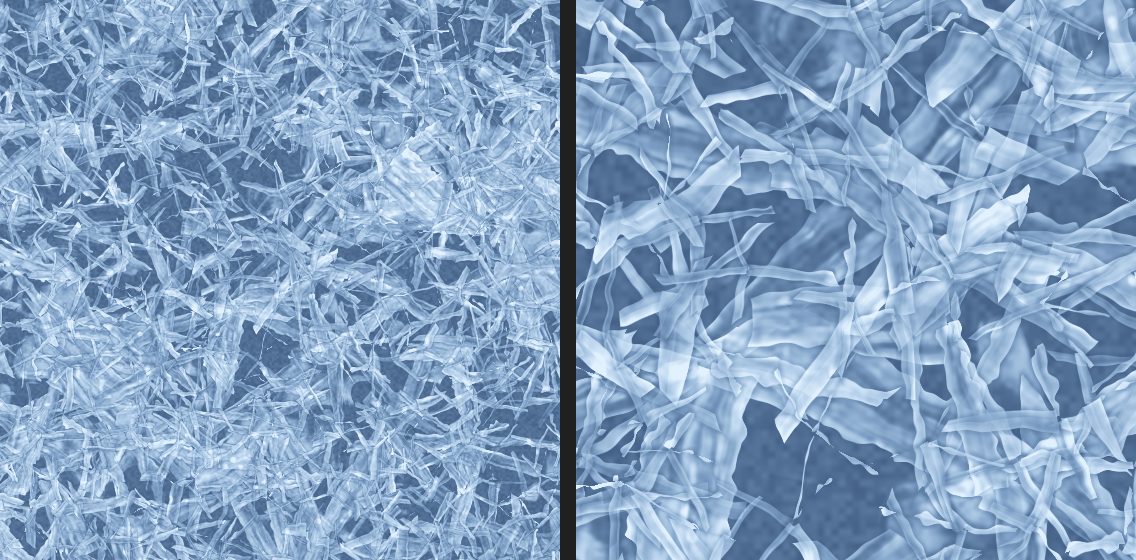
Left, the full canvas; right, a detail of the centre.
A WebGL 2 fragment shader for this texture:

```glsl
#version 300 es
precision highp float;
// Frozen pane: layered translucent ice needles radiating from scattered hubs over dark blue.

#define LAYERS 6            // sheets of needles, coarse to fine
#define BLADES 4            // needles per hub
#define COARSE_CELLS 3.0    // hubs across the canvas in the first sheet
#define LAYER_RATIO 1.38    // growth of hub density per sheet
#define FRAY 0.007          // depth of the feathered edges
#define SHADOW_WIDTH 0.004  // dark outline around needles
#define SHADOW 0.28
#define STREAK 0.95         // contrast of the fibres inside needles
#define GRAIN 0.17          // fine speckle
#define BRIGHTNESS 0.61     // mean tone of the needles

uniform vec2 u_resolution;
out vec4 fragColor;

const float TAU = 6.2831853;

float hash(vec2 p) {
    return fract(sin(dot(p, vec2(127.1, 311.7))) * 43758.5453);
}

float noise(vec2 p) {
    vec2 i = floor(p), f = fract(p);
    f = f * f * (3.0 - 2.0 * f);
    return mix(mix(hash(i), hash(i + vec2(1, 0)), f.x),
               mix(hash(i + vec2(0, 1)), hash(i + vec2(1, 1)), f.x), f.y);
}

float fbm(vec2 p) {
    float sum = 0.0, amp = 0.5;
    for (int i = 0; i < 4; i++) {
        sum += amp * noise(p);
        p = mat2(1.6, 1.2, -1.2, 1.6) * p + 7.3;
        amp *= 0.5;
    }
    return sum;
}

// Lays one needle, starting at the origin of p, over the tone below it.
float layBlade(float tone, vec2 p, float angle, float len, float wid, vec2 id, float pixel) {
    vec2 dir = vec2(cos(angle), sin(angle));
    vec2 q = vec2(dot(p, dir), dot(p, vec2(-dir.y, dir.x)));
    float margin = SHADOW_WIDTH + FRAY;
    if (q.x < -margin || q.x > len + margin || abs(q.y) > wid + margin) return tone;

    // Outline: tapered sides, oblique tip, feathered on some needles
    float kind = hash(id + 3.1), shade = hash(id + 5.7), seed = 60.0 * kind;
    float along = clamp(q.x / len, 0.0, 1.0);
    float halfWidth = wid * mix(mix(0.3, 1.0, kind), mix(0.15, 0.9, shade), along);
    float tip = min(len, len * 0.92 + (kind - 0.5) * 2.4 * q.y) - q.x;
    float comb = noise(vec2(q.x * 150.0 - abs(q.y) * 90.0, seed + sign(q.y) * 5.0));
    float edge = min(min(halfWidth - abs(q.y), tip), q.x);
    edge -= FRAY * comb * smoothstep(0.35, 0.9, shade);
    if (edge < -SHADOW_WIDTH) return tone;

    // Inside: lengthwise fibres, a lit facet and bright rims
    float fibre = 0.6 * noise(vec2(q.x * 13.0 + seed, q.y * 160.0 + seed))
                + 0.4 * noise(vec2(q.x * 45.0 - seed, q.y * 330.0));
    float facet = smoothstep(-0.08, 0.08, q.y / max(halfWidth, 0.001) + kind - 0.6);
    float rim = exp(-max(edge, 0.0) / 0.0022);
    float body = BRIGHTNESS + 0.3 * (shade - 0.5) + STREAK * (fibre - 0.5)
               + 0.16 * (facet - 0.5) + 0.26 * rim * (0.4 + fibre);
    float opacity = mix(0.55, 0.95, hash(id + 9.4));
    opacity *= mix(0.6, 1.0, smoothstep(0.2, 0.5, fibre + 0.4 * rim));

    float mask = smoothstep(-pixel, pixel, edge);
    tone *= 1.0 - SHADOW * smoothstep(-SHADOW_WIDTH, 0.0, edge) * (1.0 - mask);
    return mix(tone, body, mask * opacity);
}

// Adds one sheet of hubs, each throwing out several needles.
float laySheet(float tone, vec2 p, float cells, float sheet, float pixel) {
    vec2 g = p * cells + sheet * vec2(3.37, 5.71);
    vec2 cell = floor(g);
    for (int y = -1; y <= 1; y++)
    for (int x = -1; x <= 1; x++) {
        vec2 id = cell + vec2(x, y) + sheet * 31.0;
        vec2 hub = cell + vec2(x, y) + vec2(hash(id), hash(id + 17.3));
        vec2 d = g - hub;
        if (dot(d, d) > 1.0) continue;
        float turn = TAU * hash(id + 41.9);
        for (int k = 0; k < BLADES; k++) {
            vec2 bladeId = id + float(k) * vec2(0.371, 0.533) + 0.137;
            float angle = turn + (float(k) + 0.9 * hash(bladeId)) * TAU / float(BLADES);
            float len = mix(0.45, 0.93, hash(bladeId + 1.3));
            float wid = mix(0.035, 0.12, hash(bladeId + 2.2));
            wid *= 1.0 + step(0.86, hash(bladeId + 6.6));
            tone = layBlade(tone, d / cells, angle, len / cells, wid / cells, bladeId, pixel);
        }
    }
    return tone;
}

// Blue ramp from deep water to white frost.
vec3 iceColor(float tone) {
    float t = clamp(tone, 0.0, 1.06) * 5.0;
    vec3 c = mix(vec3(0.27, 0.38, 0.53), vec3(0.37, 0.49, 0.64), clamp(t, 0.0, 1.0));
    c = mix(c, vec3(0.49, 0.62, 0.77), clamp(t - 1.0, 0.0, 1.0));
    c = mix(c, vec3(0.62, 0.74, 0.86), clamp(t - 2.0, 0.0, 1.0));
    c = mix(c, vec3(0.73, 0.83, 0.93), clamp(t - 3.0, 0.0, 1.0));
    return mix(c, vec3(0.85, 0.92, 0.98), max(t - 4.0, 0.0));
}

void main() {
    vec2 uv = gl_FragCoord.xy / u_resolution.y;
    float pixel = 0.8 / u_resolution.y;
    vec2 bend = vec2(noise(uv * 17.0), noise(uv * 17.0 + 40.0)) - 0.5;
    vec2 chips = vec2(noise(uv * 85.0), noise(uv * 85.0 + 70.0)) - 0.5;
    vec2 p = uv + 0.008 * bend + 0.0035 * chips;

    // Dark pane with patches of thin frost
    float frost = fbm(p * 9.0 + 3.0 * bend);
    float tone = 0.09 + 0.42 * smoothstep(0.48, 0.62, frost) * (0.5 + noise(p * 75.0));

    float cells = COARSE_CELLS;
    for (int i = 0; i < LAYERS; i++) {
        tone = laySheet(tone, p, cells, float(i) + 1.0, pixel);
        cells *= LAYER_RATIO;
    }

    // Crumbled surface, glints and speckle
    float ice = smoothstep(0.25, 0.6, tone);
    tone += ice * 0.3 * (fbm(uv * 48.0) - 0.45);
    tone += ice * 0.3 * smoothstep(0.76, 0.92, noise(uv * 72.0 + 11.0));
    tone += GRAIN * (noise(uv * 240.0) - 0.5);
    fragColor = vec4(iceColor(tone), 1.0);
}
```
